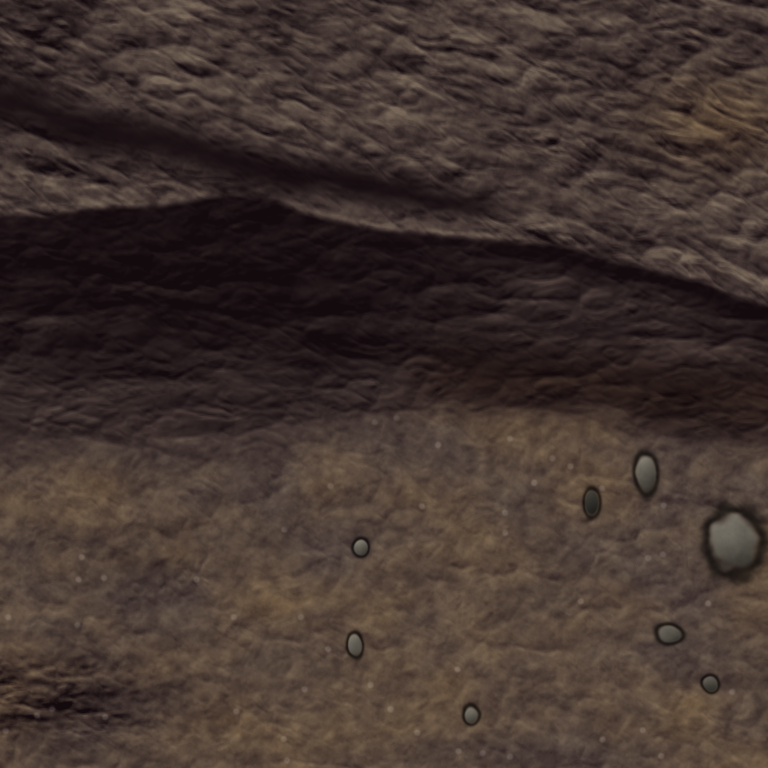
Write a WebGL 1 fragment shader that draws this texture.

```glsl
precision highp float;
uniform vec2 u_resolution;

float hash(vec2 p) {
  vec3 q = fract(vec3(p.xyx) * 0.1031);
  q += dot(q, q.yzx + 33.33);
  return fract((q.x + q.y) * q.z);
}

float noise(vec2 p) {
  vec2 i = floor(p), f = fract(p);
  f = f * f * (3.0 - 2.0 * f);
  return mix(mix(hash(i), hash(i + vec2(1.0, 0.0)), f.x),
             mix(hash(i + vec2(0.0, 1.0)), hash(i + 1.0), f.x), f.y);
}

float fbm(vec2 p) {
  float sum = 0.0, amp = 0.5;
  for (int i = 0; i < 5; i++) {
    sum += amp * noise(p);
    p = mat2(1.6, 1.2, -1.2, 1.6) * p + 7.3;
    amp *= 0.5;
  }
  return sum;
}

// Rounded lumps separated by sharp creases
float rockHeight(vec2 p) {
  p += 0.55 * vec2(fbm(p * 0.8), fbm(p * 0.8 + 19.0));
  float sum = 0.0, amp = 0.5;
  for (int i = 0; i < 4; i++) {
    sum += amp * abs(2.0 * noise(p) - 1.0);
    p = mat2(1.75, 0.7, -0.7, 1.75) * p + 3.7;
    amp *= 0.55;
  }
  return sum;
}

float relief(vec2 p, vec2 scale) {
  return rockHeight(p * scale) - rockHeight((p + vec2(-0.002, 0.005)) * scale);
}

// Soft elliptical spot
float spot(vec2 p, vec2 center, vec2 radii) {
  vec2 d = (p - center) / radii;
  return exp(-dot(d, d));
}

float ledgeLine(float x) {
  return 0.72 + 0.02 * exp(-pow((x - 0.28) / 0.12, 2.0))
       - 0.03 * smoothstep(0.3, 0.6, x) - 0.10 * smoothstep(0.65, 1.1, x);
}

vec3 stone(float t) {
  vec3 low = mix(vec3(0.075, 0.04, 0.055), vec3(0.25, 0.20, 0.19), clamp(t * 2.0, 0.0, 1.0));
  return mix(low, vec3(0.43, 0.37, 0.32), clamp(t * 2.0 - 1.0, 0.0, 1.2));
}

void pebble(inout vec3 col, vec2 p, vec2 center, vec2 radii, vec3 tint) {
  vec2 d = (p - center) / radii;
  float r = length(d) + 0.3 * (noise(p * 70.0) - 0.5);
  col *= 1.0 - 0.6 * exp(-pow((r - 1.1) / 0.25, 2.0));
  float light = 0.85 + 0.3 * d.y - 0.12 * d.x + 0.3 * (fbm(p * 60.0) - 0.5);
  col = mix(col, tint * light, 1.0 - smoothstep(0.7, 1.05, r));
}

void main() {
  vec2 p = gl_FragCoord.xy / u_resolution;
  vec2 wobble = vec2(fbm(p * 9.0), fbm(p * 9.0 + 31.0)) - 0.48;
  vec2 q = p + wobble * vec2(0.06, 0.035);
  float grain = fbm(p * 75.0) - 0.48;
  float blotch = fbm(p * vec2(9.0, 14.0) + 5.0) - 0.48;

  // Region masks
  float ledge = ledgeLine(p.x) + 0.018 * wobble.y;
  float upper = smoothstep(-0.005, 0.007, p.y - ledge);
  float groundLine = mix(0.40, 0.465, smoothstep(0.3, 0.58, p.x)) - 0.035 * smoothstep(0.62, 1.0, p.x);
  float ground = 1.0 - smoothstep(-0.035, mix(0.06, 0.015, smoothstep(0.4, 0.65, p.x)), q.y - groundLine);

  // Tilted layers above, flatter layers in the hollow
  vec2 strata = vec2(p.x, p.y + 0.28 * p.x);
  float upperRelief = relief(strata, vec2(11.0, 23.0));
  float hollowRelief = relief(p + vec2(3.0), vec2(11.0, 24.0));
  float soilRelief = relief(p + vec2(7.0), vec2(17.0, 21.0));

  // Upper rock and its long crack
  float upperTone = 0.55 + 0.5 * blotch + 2.0 * upperRelief + 0.5 * grain;
  upperTone += 0.13 * spot(p, vec2(0.2, 0.95), vec2(0.12, 0.06));
  upperTone += 0.10 * spot(p, vec2(0.94, 0.84), vec2(0.1, 0.06));
  upperTone -= 0.22 * spot(p, vec2(0.03, 0.97), vec2(0.08, 0.07));
  float crackY = 0.865 - 0.235 * p.x + 0.02 * smoothstep(0.5, 0.75, p.x);
  float crack = exp(-pow((q.y - crackY) / mix(0.037, 0.017, smoothstep(0.1, 0.65, p.x)), 2.0));
  crack *= 1.0 - smoothstep(0.58, 0.74, p.x);
  upperTone *= 1.0 - 0.88 * crack;
  float rim = exp(-pow((p.y - ledge - 0.007) / 0.005, 2.0));
  upperTone += 0.22 * rim * smoothstep(0.3, 0.42, p.x) * (0.6 + 2.0 * blotch);

  // Hollow: black on the left, grey wall and slit on the right
  float hollowTone = 0.39 - 0.35 * smoothstep(0.43, 0.62, q.y);
  hollowTone += 0.33 * spot(q, vec2(0.79, 0.61), vec2(0.21, 0.055));
  hollowTone += 0.20 * spot(q, vec2(0.92, 0.54), vec2(0.10, 0.022));
  hollowTone += 0.17 * spot(q, vec2(0.05, 0.58), vec2(0.08, 0.025));
  hollowTone += 0.10 * spot(q, vec2(0.15, 0.63), vec2(0.16, 0.012));
  float brownBand = smoothstep(0.48, 0.62, p.x) * exp(-pow((q.y - 0.56 + 0.085 * p.x) / 0.045, 2.0));
  hollowTone *= 1.0 - 0.5 * brownBand;
  float slit = exp(-pow((p.y - ledge + 0.012) / 0.016, 2.0)) * smoothstep(0.55, 0.72, p.x);
  hollowTone *= 1.0 - 0.9 * slit;
  hollowTone += (0.25 + hollowTone) * (2.2 * hollowRelief + 0.5 * blotch) + 0.15 * grain;

  // Soil floor with a ridged shadow in the lower left
  float soilTone = 0.73 + 0.35 * blotch + 0.8 * soilRelief + 0.5 * grain;
  float shadow = spot(q, vec2(0.07, 0.085), vec2(0.15, 0.055));
  soilTone -= shadow * (0.42 - 2.5 * hollowRelief);
  soilTone -= 0.14 * spot(q, vec2(0.18, 0.28), vec2(0.09, 0.05));

  float tone = mix(mix(hollowTone, soilTone, ground), upperTone, upper);
  vec3 col = stone(max(tone, 0.0));

  // Warm staining
  float warm = ground * (0.35 + 1.4 * blotch) + 0.8 * brownBand * (1.0 - upper);
  warm += 0.8 * spot(p, vec2(0.94, 0.84), vec2(0.1, 0.06));
  col *= mix(vec3(1.0), vec3(1.06, 0.99, 0.83), clamp(warm, 0.0, 1.0));

  // Scattered grit
  vec2 cell = floor(p * 34.0);
  vec2 jitter = vec2(hash(cell + 4.0), hash(cell + 9.0)) * 0.5 + 0.25;
  float grit = 1.0 - smoothstep(0.06, 0.2, length(fract(p * 34.0) - jitter));
  col += 0.10 * grit * ground * (1.0 - upper) * step(0.91, hash(cell));

  // Embedded pebbles
  vec3 grey = vec3(0.43, 0.41, 0.37);
  pebble(col, p, vec2(0.955, 0.295), vec2(0.034, 0.039), grey);
  pebble(col, p, vec2(0.841, 0.384), vec2(0.013, 0.025), grey);
  pebble(col, p, vec2(0.770, 0.345), vec2(0.010, 0.016), grey * 0.5);
  pebble(col, p, vec2(0.470, 0.287), vec2(0.010, 0.011), grey);
  pebble(col, p, vec2(0.462, 0.160), vec2(0.009, 0.015), grey);
  pebble(col, p, vec2(0.613, 0.069), vec2(0.010, 0.011), grey);
  pebble(col, p, vec2(0.925, 0.110), vec2(0.010, 0.010), grey * 0.8);
  pebble(col, p, vec2(0.871, 0.174), vec2(0.016, 0.012), grey * 0.9);
  gl_FragColor = vec4(clamp(col, 0.0, 1.0), 1.0);
}
```
